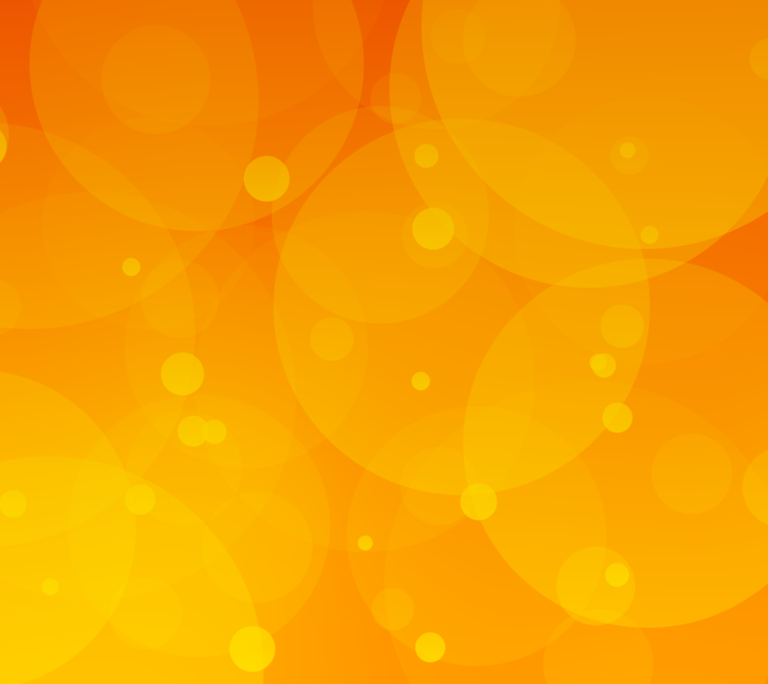
Write a Shadertoy shader that draws this background.

```glsl
// Warm bokeh backdrop: translucent yellow discs over a red-orange to amber gradient.
// Discs come in three size layers, spread by a low-discrepancy sequence plus
// hashed jitter; each is tinted by height and blended with a smooth edge.

#define LOW_COLOR   vec3(1.00, 0.57, 0.00)
#define HIGH_COLOR  vec3(0.925, 0.27, 0.00)
#define GLOW_COLOR  vec3(1.00, 0.82, 0.00)
#define DISC_LOW    vec3(1.00, 0.90, 0.00)
#define DISC_HIGH   vec3(0.95, 0.70, 0.00)
#define LARGE_COUNT 20
#define MEDIUM_COUNT 23
#define SMALL_COUNT 25
#define MOTTLE      0.045

float hash(float n) {
    return fract(sin(n * 127.1) * 43758.5453);
}

float hash2(vec2 p) {
    return fract(sin(dot(p, vec2(127.1, 311.7))) * 43758.5453);
}

float valueNoise(vec2 p) {
    vec2 cell = floor(p), f = fract(p);
    f = f * f * (3.0 - 2.0 * f);
    float bottom = mix(hash2(cell), hash2(cell + vec2(1.0, 0.0)), f.x);
    float top = mix(hash2(cell + vec2(0.0, 1.0)), hash2(cell + vec2(1.0, 1.0)), f.x);
    return mix(bottom, top, f.y);
}

// Vertical gradient, soft glow in the lower left and broad mottling
vec3 background(vec2 uv) {
    vec3 color = mix(LOW_COLOR, HIGH_COLOR, pow(clamp(uv.y, 0.0, 1.0), 1.4));
    vec2 fromGlow = uv - vec2(0.05, 0.02);
    color = mix(color, GLOW_COLOR, 0.6 * exp(-4.0 * dot(fromGlow, fromGlow)));
    color.g += MOTTLE * (2.0 * valueNoise(uv * 3.0 + 4.0) - 1.0);
    return color;
}

// Blends one layer of discs; ranges hold the minimum and maximum
vec3 addDiscs(vec3 color, vec2 uv, float aspect, int count, vec2 radii,
              vec2 alphas, vec2 heights, float seed) {
    float pixel = 1.0 / iResolution.y;
    vec3 tint = mix(DISC_LOW, DISC_HIGH, clamp(uv.y, 0.0, 1.0));
    for (int i = 0; i < count; i++) {
        float id = float(i) + seed;
        vec2 spread = fract(id * vec2(0.7549, 0.5698));
        vec2 jitter = vec2(hash(id), hash(id + 0.31)) - 0.5;
        vec2 center = vec2(mix(-0.06, aspect + 0.06, spread.x),
                           mix(heights.x, heights.y, spread.y)) + 0.16 * jitter;
        float radius = mix(radii.x, radii.y, pow(hash(id + 0.57), 1.3));
        float strength = hash(id + 0.83);
        float alpha = mix(alphas.x, alphas.y, strength * strength);

        // Fill grows slightly denser towards the lower rim
        vec2 offset = uv - center;
        alpha *= 0.88 - 0.12 * clamp(offset.y / radius, -1.0, 1.0);
        float cover = clamp(0.5 - (length(offset) - radius) / (1.5 * pixel), 0.0, 1.0);
        color = mix(color, tint, alpha * cover);
    }
    return color;
}

void mainImage(out vec4 fragColor, in vec2 fragCoord) {
    vec2 uv = fragCoord / iResolution.y;
    float aspect = iResolution.x / iResolution.y;

    vec3 color = background(uv);
    color = addDiscs(color, uv, aspect, LARGE_COUNT, vec2(0.15, 0.34),
                     vec2(0.07, 0.45), vec2(-0.08, 1.08), 3.0);
    color = addDiscs(color, uv, aspect, MEDIUM_COUNT, vec2(0.028, 0.085),
                     vec2(0.15, 0.42), vec2(0.0, 1.0), 41.0);
    color = addDiscs(color, uv, aspect, SMALL_COUNT, vec2(0.010, 0.035),
                     vec2(0.75, 0.95), vec2(0.0, 0.78), 97.0);

    fragColor = vec4(clamp(color, 0.0, 1.0), 1.0);
}
```
